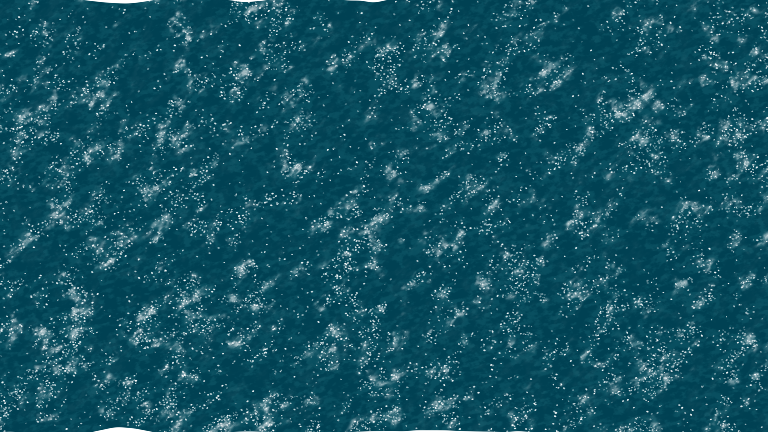
A Shadertoy shader for this texture:

```glsl
// Deep teal sea seen from above, with slanted foam patches, sun glints and a torn pale border.

#define TROUGH vec3(0.0, 0.255, 0.325)
#define SWELL vec3(0.035, 0.31, 0.375)
#define SLANT 0.68
#define CLUSTER_SCALE vec2(23.0, 33.0)
#define PATCH_SCALE vec2(36.0, 48.0)
#define RIPPLE_SCALE vec2(75.0, 120.0)
#define GLINT_CELLS 185.0
#define GLINT_RADIUS 0.0017
#define GLINT_AMOUNT 0.52
#define FOAM_AMOUNT 0.62
#define BORDER_DEPTH 0.035

float hash(vec2 p) {
    return fract(sin(dot(p, vec2(127.1, 311.7))) * 43758.5453);
}

float noise(vec2 p) {
    vec2 cell = floor(p);
    vec2 f = fract(p);
    f = f * f * (3.0 - 2.0 * f);
    float low = mix(hash(cell), hash(cell + vec2(1, 0)), f.x);
    float high = mix(hash(cell + vec2(0, 1)), hash(cell + vec2(1, 1)), f.x);
    return mix(low, high, f.y);
}

float fbm(vec2 p) {
    float sum = 0.0;
    float weight = 0.55;
    for (int i = 0; i < 3; i++) {
        sum += weight * noise(p);
        p = mat2(1.6, 1.2, -1.2, 1.6) * p + 17.3;
        weight *= 0.5;
    }
    return sum / 0.9625;
}

// Turns the plane by an angle; with SLANT, x runs along the wind.
vec2 turn(vec2 p, float angle) {
    float c = cos(angle);
    float s = sin(angle);
    return vec2(c * p.x + s * p.y, c * p.y - s * p.x);
}

float clusterField(vec2 p) {
    return fbm(turn(p, SLANT) * CLUSTER_SCALE + 5.0);
}

// Small bright flecks, denser on the rough water and toward the bottom.
float glints(vec2 p, float pixel) {
    vec2 home = floor(p * GLINT_CELLS);
    float light = 0.0;
    for (int y = -1; y <= 1; y++) {
        for (int x = -1; x <= 1; x++) {
            vec2 cell = home + vec2(x, y);
            vec2 jitter = vec2(hash(cell + 3.1), hash(cell + 8.7));
            vec2 center = (cell + jitter) / GLINT_CELLS;
            float rough = smoothstep(0.42, 0.78, clusterField(center));
            float chance = (0.025 + GLINT_AMOUNT * rough) * mix(1.2, 0.8, center.y);
            float alive = step(hash(cell + 21.4), chance);
            float size = GLINT_RADIUS * mix(0.6, 1.4, hash(cell + 33.9));
            vec2 offset = turn(p - center, 2.0 * hash(cell + 61.3) - 1.0);
            float dist = length(offset * vec2(0.85, 1.15));
            float spot = 1.0 - smoothstep(size - 0.6 * pixel, size + 0.6 * pixel, dist);
            float power = hash(cell + 47.2);
            light = max(light, alive * spot * (0.25 + 0.75 * power));
        }
    }
    return light;
}

// Small streaky foam on the crests of the clusters.
float foam(vec2 p) {
    vec2 q = turn(p, SLANT);
    float crest = smoothstep(0.46, 0.72, clusterField(p));
    float blotch = smoothstep(0.45, 0.75, fbm(q * PATCH_SCALE + 40.0));
    float streak = mix(0.25, 1.0, smoothstep(0.3, 0.7, fbm(q * vec2(80.0, 150.0))));
    return FOAM_AMOUNT * blotch * streak * (0.06 + 0.94 * crest);
}

// Low bumps of bare white along the top and bottom edges.
float border(vec2 p, float pixel) {
    float top = noise(vec2(p.x * 7.0, 2.5)) + 0.12 * noise(vec2(p.x * 30.0, 6.5));
    float bottom = noise(vec2(p.x * 7.0, 11.5)) + 0.12 * noise(vec2(p.x * 30.0, 15.5));
    float topEdge = BORDER_DEPTH * (top - 0.68);
    float bottomEdge = BORDER_DEPTH * (bottom - 0.68);
    float cover = max(topEdge - (1.0 - p.y), bottomEdge - p.y);
    return smoothstep(-0.5 * pixel, 0.5 * pixel, cover);
}

void mainImage(out vec4 fragColor, in vec2 fragCoord) {
    vec2 p = fragCoord / iResolution.y;
    float pixel = 1.0 / iResolution.y;

    // Fine ripples on the open water
    float ripple = fbm(turn(p, 0.4 * SLANT) * RIPPLE_SCALE);
    float lift = 0.7 * ripple + 0.3 * clusterField(p + 0.01);
    vec3 water = mix(TROUGH, SWELL, smoothstep(0.4, 0.66, lift));

    float white = 1.0 - (1.0 - foam(p)) * (1.0 - glints(p, pixel));
    white = max(white, border(p, pixel));

    fragColor = vec4(mix(water, vec3(1.0), white), 1.0);
}
```
